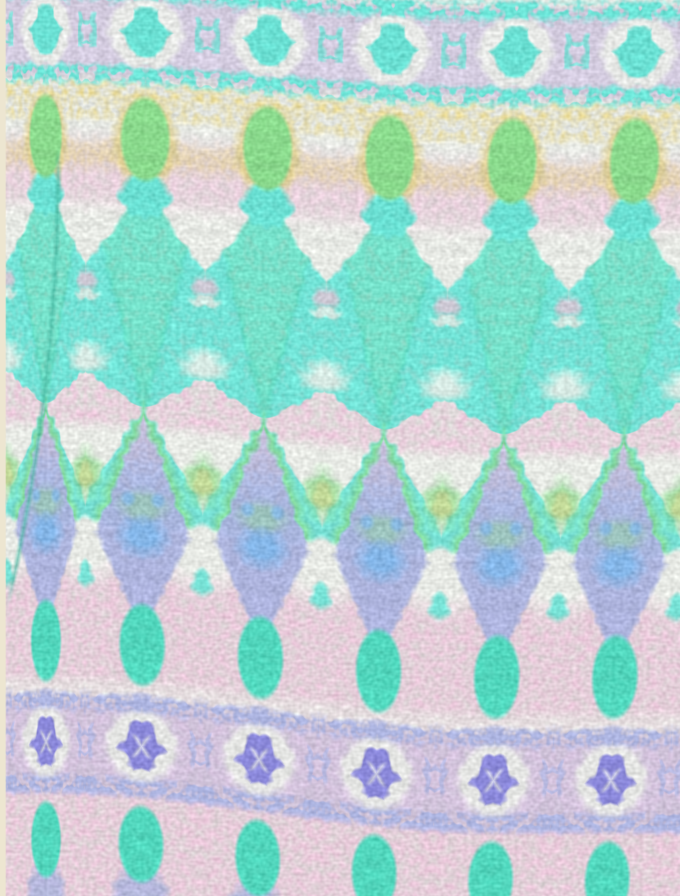
A WebGL 2 fragment shader for this pattern:

```glsl
#version 300 es
precision highp float;
// Draws mirrored pastel tie-dye columns on woven cloth, with ovals, flares and beads.
uniform vec2 u_resolution;
out vec4 outColor;

// Lengths are percent of the canvas height, rows run from the top.
const float PERIOD = 13.8;        // column spacing at the top
const float TAPER = 0.008;        // spacing lost per row unit
const float FIRST_COLUMN = 16.3;  // first full column
const float HALF_COLUMN = 6.84;
const float SQUEEZE = 1.52;       // compression of the folded column
const float BLEED = 0.75;         // wander of dye edges
const float GRAIN = 0.085;
const float EDGE = 0.28;

const vec3 WHITE = vec3(0.91, 0.92, 0.90);
const vec3 CYAN = vec3(0.42, 0.88, 0.83);
const vec3 TEAL = vec3(0.32, 0.84, 0.74);
const vec3 PINK = vec3(0.89, 0.76, 0.83);
const vec3 MAUVE = vec3(0.80, 0.75, 0.87);
const vec3 LILAC = vec3(0.67, 0.70, 0.87);
const vec3 BLUE = vec3(0.49, 0.71, 0.91);
const vec3 VIOLET = vec3(0.54, 0.53, 0.85);
const vec3 GREEN = vec3(0.54, 0.85, 0.55);
const vec3 GOLD = vec3(0.87, 0.81, 0.54);
const vec3 CREAM = vec3(0.93, 0.90, 0.82);

vec2 gradientAt(vec2 cell) {
  vec3 h = fract(cell.xyx * vec3(0.1031, 0.1030, 0.0973));
  h += dot(h, h.yzx + 33.33);
  float angle = 6.2832 * fract((h.x + h.y) * h.z);
  return vec2(cos(angle), sin(angle));
}

float noise(vec2 p) {
  vec2 i = floor(p), f = fract(p), e = vec2(1, 0);
  vec2 s = f * f * (3.0 - 2.0 * f);
  float low = mix(dot(gradientAt(i), f), dot(gradientAt(i + e), f - e), s.x);
  float high = mix(dot(gradientAt(i + e.yx), f - e.yx), dot(gradientAt(i + 1.0), f - 1.0), s.x);
  return mix(low, high, s.y);
}

float inside(float d, float soft) { return 1.0 - smoothstep(-soft, soft, d); }
float band(float y, float top, float bottom, float soft) {
  return inside(top - y, soft) * inside(y - bottom, soft);
}
void dye(inout vec3 c, vec3 tint, float amount) { c = mix(c, tint, clamp(amount, 0.0, 1.0)); }
void spot(inout vec3 c, vec3 tint, float amount, vec2 p, float row, vec2 r, float soft) {
  p.y -= row;
  dye(c, tint, amount * inside((length(p / r) - 1.0) * min(r.x, r.y), soft));
}

// Broken rims, a ladder between columns and a haloed bead
void beadBand(inout vec3 c, vec2 p, float row, vec3 mark, vec3 bead, float blots) {
  float y = abs(p.y - row), b = HALF_COLUMN - p.x;
  dye(c, MAUVE, 0.7 * inside(y - 5.0, 0.9));
  dye(c, mark, inside(abs(y - 4.6) - 1.0, 0.6) * smoothstep(-0.38, 0.12, blots));
  float rails = inside(abs(b - 0.9) - 0.3, 0.2) * inside(y - 1.9, 0.3);
  float rungs = inside(b - 0.9, 0.2) * inside(abs(y - 1.1) - 0.25, 0.2);
  dye(c, mark, 0.75 * max(rails, rungs));
  spot(c, WHITE, 0.9, p, row, vec2(4.1, 3.9), 0.6);
  dye(c, bead, inside(max(p.x * 0.87 + y * 0.5, y * 0.87) - 2.25, EDGE));
}

vec3 pattern(vec2 q) {
  float blots = noise(q * vec2(0.75, 0.9) + 7.0) + 0.5 * noise(q * 1.7 + 31.0);
  vec2 p = q + BLEED * vec2(noise(q * 0.8 + 3.0), noise(q * 0.8 + 57.0));
  vec2 between = vec2(HALF_COLUMN - p.x, p.y);
  float a = p.x, v = p.y, b = HALF_COLUMN - q.x;
  vec3 c = WHITE;

  // Washes
  dye(c, GOLD, band(v, 9.0, 13.0, 0.8) * (0.35 + blots));
  dye(c, PINK, band(v, 15.5, 22.5, 1.8) * (0.6 + 0.3 * blots));
  dye(c, GOLD, band(v, 15.8, 18.5, 1.0) * (0.4 + 0.6 * blots));
  dye(c, PINK, band(v, 41.8, 47.2, 1.0) * (0.6 + 0.7 * blots));
  dye(c, PINK, band(v + 0.5 * b, 65.0, 103.0, 2.0) * (0.72 + 0.6 * blots));
  dye(c, WHITE, band(v, 75.6, 78.2, 0.8) * (0.6 + 0.7 * blots));

  // Flared body closing to a point
  float flare = a - 2.0 - 5.6 * smoothstep(22.0, 32.0, v);
  float body = inside(max(flare, a - (45.0 - v) * 1.9), 0.45) * inside(22.0 - v, 0.6);
  dye(c, CYAN, body * (0.95 + 0.35 * min(blots, 0.0)));
  float wedge = a - (44.5 - q.y) * 0.27;
  dye(c, TEAL, 0.45 * body * inside(abs(wedge) - 0.35, 0.5) * inside(28.0 - v, 2.0));
  dye(c, GREEN, 0.16 * body * inside(wedge, 0.6));
  spot(c, WHITE, 0.85, between, 39.8, vec2(2.4, 1.5), 0.8);
  spot(c, WHITE, 0.8, between, 32.6, vec2(1.6, 0.6), 0.3);
  spot(c, PINK, 0.8, between, 31.0, vec2(1.3, 0.9), 0.5);

  // Opening fan with a lilac heart
  float fan = inside(a - (v - 44.8) * 0.62, 0.4) * inside(v - 57.5 - 0.3 * b, 0.7);
  dye(c, CYAN, 0.9 * fan);
  dye(c, GREEN, 0.8 * fan * inside(abs(a - (v - 45.5) * 0.42) - 0.5, 0.8));
  spot(c, GREEN, 0.75, between, 52.7, vec2(2.0, 2.4), 1.0);
  spot(c, GOLD, 0.5, between, 53.0, vec2(1.1, 1.5), 0.6);
  float heart = max(a - min((v - 46.0) * 0.4, 5.4 - (v - 59.0) * 0.48), v - 68.5);
  dye(c, mix(MAUVE, LILAC, smoothstep(46.0, 55.0, v + 3.0 * blots)), 0.95 * inside(heart, 0.4));
  spot(c, GREEN, 0.4, p, 56.0, vec2(2.5, 1.6), 0.9);
  spot(c, BLUE, 0.85, p, 59.4, vec2(2.5, 1.9), 0.9);
  spot(c, BLUE, 0.7, q - vec2(1.7, 0), 55.3, vec2(0.7), 0.4);
  spot(c, CYAN, 0.9, between, 64.0, vec2(0.9, 1.4), 0.4);

  // Bead bands, the lower bead with a pale cross
  beadBand(c, p, 3.4, CYAN, CYAN, blots);
  beadBand(c, p, 82.8, LILAC, VIOLET, blots);
  float y = abs(q.y - 82.8);
  dye(c, WHITE, 0.7 * inside(abs(q.x - y * 0.7) - 0.25, 0.35) * inside(y - 1.2, 0.4));

  // Ovals along the column
  spot(c, GOLD, 0.75, p, 15.6, vec2(3.6, 5.2), 0.7);
  spot(c, CYAN, 1.0, p, 21.6, vec2(2.7, 2.5), 0.4);
  spot(c, GREEN, 1.0, q, 15.2, vec2(2.7, 4.6), EDGE);
  spot(c, LILAC, 0.8, p, 99.5, vec2(3.2, 3.0), 0.6);
  spot(c, TEAL, 1.0, q, 71.5, vec2(2.6, 4.5), EDGE);
  spot(c, TEAL, 1.0, q, 93.7, vec2(2.6, 4.2), EDGE);
  return c * (1.0 + 0.07 * blots);
}

void main() {
  vec2 pos = gl_FragCoord.xy / u_resolution.y * 100.0;
  float row = 100.0 - pos.y;
  // Drape to the right, squeeze at the left
  float v = row - smoothstep(5.0, 55.0, pos.x) * (2.4 + 0.022 * row);
  float u = (pos.x - FIRST_COLUMN + 0.006 * row) / (PERIOD - TAPER * row);
  u += (SQUEEZE - 1.0) * min(u + 0.45, 0.0);
  vec3 color = pattern(vec2(abs(u - floor(u + 0.5)) * 2.0 * HALF_COLUMN, v));
  // Fold crease
  float crease = pos.x - 6.5 + 0.0023 * (row - 18.0) * (row - 18.0);
  dye(color, TEAL * 0.85, 0.65 * band(row, 18.0, 66.0, 2.0) * inside(abs(crease) - 0.2, 0.3));
  // Woven grain and selvage
  color += GRAIN * (noise(pos * 2.3) + 0.6 * noise(pos * vec2(1.1, 3.1) + 19.0));
  dye(color, CREAM, inside(pos.x - 0.65, 0.12));
  outColor = vec4(clamp(color, 0.0, 1.0), 1.0);
}
```
